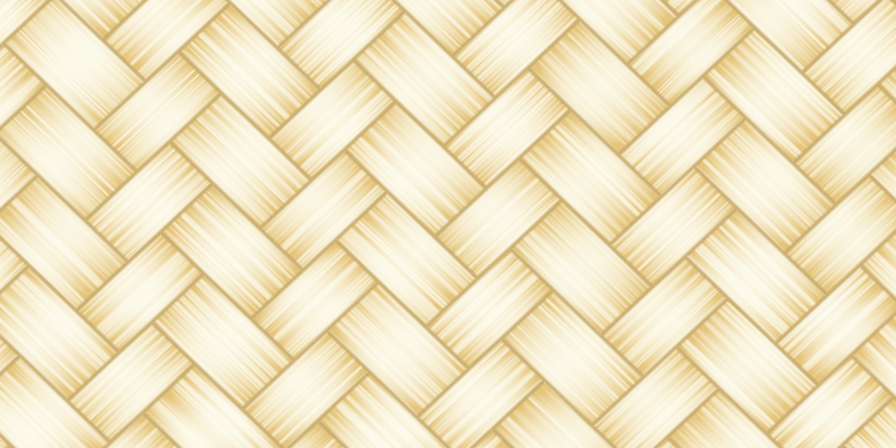
Reproduce this pattern procedurally as a Shadertoy shader.

```glsl
// Woven straw herringbone: pale slats with golden fibres and shaded ends.

const vec2 ORIGIN = vec2(0.124, -0.012);       // upper corner of one slat, y down
const vec2 FALL_DIR = vec2(0.720, 0.694);      // long axis of falling slats
const vec2 RISE_DIR = vec2(-0.731, 0.682);     // long axis of rising slats
const vec2 FALL_SIZE = vec2(0.280, 0.159);     // length, width
const vec2 RISE_SIZE = vec2(0.258, 0.134);
const float FIBRES = 19.0;                     // coarse fibres across a slat
const float SEAM_WIDTH = 0.008;
const vec3 CREAM = vec3(0.99, 0.98, 0.92);
const vec3 GOLD = vec3(0.91, 0.80, 0.54);
const vec3 SEAM = vec3(0.78, 0.67, 0.43);

float hash(vec2 p) {
    return fract(sin(dot(p, vec2(127.1, 311.7))) * 43758.5453);
}

float noise(float x, float seed) {
    float i = floor(x);
    return mix(hash(vec2(i, seed)), hash(vec2(i + 1.0, seed)),
               smoothstep(0.0, 1.0, x - i));
}

// Distance to the nearest edge, positive inside the slat.
float insideBox(vec2 p, vec2 size) {
    vec2 d = min(p, size - p);
    return min(d.x, d.y);
}

vec3 slatColor(vec2 p, vec2 size, float seed) {
    vec2 t = p / size;
    float end = abs(2.0 * t.x - 1.0);

    // Fibres run lengthwise and waver only slightly.
    float x = t.y * FIBRES + 0.25 * noise(t.x * 3.0, seed + 5.0);
    float fibre = 0.55 * noise(x, seed) + 0.45 * noise(x * 1.9, seed + 17.0);
    fibre = smoothstep(0.15, 0.85, fibre);

    float shade = 0.06 + 0.95 * end * end * (0.4 + fibre);
    shade += 0.16 * (fibre - 0.5) + 0.05 * (hash(vec2(seed, 3.0)) - 0.5);
    shade += 0.15 * pow(abs(2.0 * t.y - 1.0), 6.0);
    return mix(CREAM, GOLD, clamp(shade, 0.0, 1.15));
}

void mainImage(out vec4 fragColor, in vec2 fragCoord) {
    vec2 p = vec2(fragCoord.x, iResolution.y - fragCoord.y) / iResolution.y;
    vec2 q = inverse(mat2(FALL_DIR, RISE_DIR)) * (p - ORIGIN);

    // Lattice steps: across to the next column, and down one slat.
    mat2 lattice = mat2(FALL_SIZE.x, -RISE_SIZE.x, RISE_SIZE.y, FALL_SIZE.y);
    vec2 cell = floor(inverse(lattice) * q);
    vec2 riseCorner = vec2(FALL_SIZE.x, FALL_SIZE.y - RISE_SIZE.x);

    // Keep the slat that contains this point.
    float edge = -1.0;
    vec2 local = vec2(0.0), size = FALL_SIZE;
    float seed = 0.0;
    for (int j = -2; j <= 2; j++) {
        for (int i = -2; i <= 2; i++) {
            vec2 id = cell + vec2(i, j);
            vec2 fall = q - lattice * id;
            vec2 rise = (fall - riseCorner).yx;
            float fallEdge = insideBox(fall, FALL_SIZE);
            float riseEdge = insideBox(rise, RISE_SIZE);
            if (fallEdge > edge) {
                edge = fallEdge;
                local = fall;
                size = FALL_SIZE;
                seed = floor(100.0 * hash(id));
            }
            if (riseEdge > edge) {
                edge = riseEdge;
                local = rise;
                size = RISE_SIZE;
                seed = floor(100.0 * hash(id + 31.0));
            }
        }
    }

    // Soft seam between neighbouring slats.
    float pixel = 1.0 / iResolution.y;
    float seam = 1.0 - smoothstep(0.0, max(SEAM_WIDTH, pixel), edge);
    vec3 color = mix(slatColor(local, size, seed), SEAM, 0.9 * seam);
    fragColor = vec4(color, 1.0);
}
```
